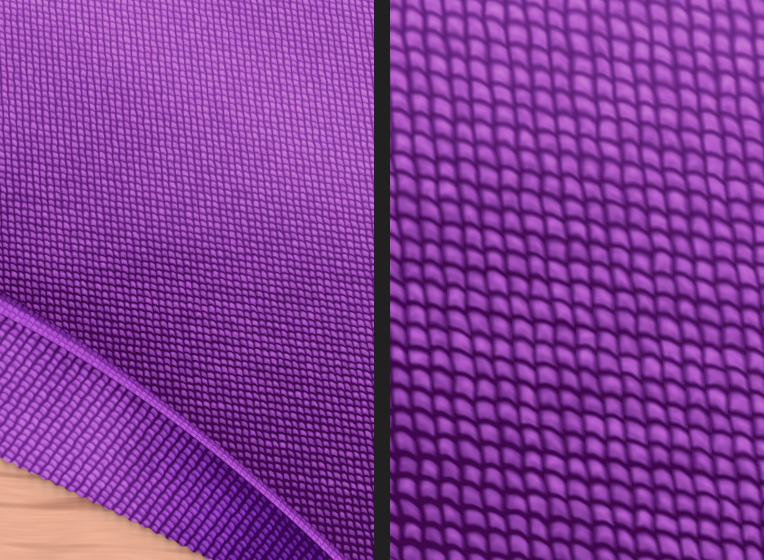
Left, the full canvas; right, a detail of the centre.
Give the GLSL for this texture, as a Shadertoy shader.

```glsl
// Purple woven webbing with a folded-over corner, lying on pale wood.

const float TAU = 6.2831853;
const vec3 PLUM   = vec3(0.25, 0.03, 0.30);
const vec3 GRAPE  = vec3(0.40, 0.14, 0.50);
const vec3 VIOLET = vec3(0.55, 0.25, 0.65);
const vec3 ORCHID = vec3(0.71, 0.36, 0.80);
const vec3 LILAC  = vec3(0.78, 0.50, 0.82);
const vec3 WOOD   = vec3(0.91, 0.68, 0.58);
const vec3 GRAIN  = vec3(0.68, 0.44, 0.37);

float hash(vec2 p) {
    vec3 q = fract(vec3(p.xyx) * 0.1031);
    q += dot(q, q.yzx + 33.33);
    return fract((q.x + q.y) * q.z);
}

float gradientDot(vec2 corner, vec2 offset) {
    float angle = TAU * hash(corner);
    return dot(vec2(cos(angle), sin(angle)), offset);
}

// Gradient noise, roughly -0.7 to 0.7
float noise(vec2 p) {
    vec2 i = floor(p), f = fract(p);
    vec2 u = f * f * f * (f * (f * 6.0 - 15.0) + 10.0);
    vec2 e = vec2(0.0, 1.0);
    return mix(mix(gradientDot(i, f), gradientDot(i + e.yx, f - e.yx), u.x),
               mix(gradientDot(i + e.xy, f - e.xy), gradientDot(i + e.yy, f - e.yy), u.x), u.y);
}

// Thread colour from deep shade (0) to highlight (1)
vec3 threadRamp(float tone) {
    float t = clamp(tone, 0.0, 1.0) * 4.0;
    vec3 c = mix(PLUM, GRAPE, clamp(t, 0.0, 1.0));
    c = mix(c, VIOLET, clamp(t - 1.0, 0.0, 1.0));
    c = mix(c, ORCHID, clamp(t - 2.0, 0.0, 1.0));
    return mix(c, LILAC, clamp(t - 3.0, 0.0, 1.0));
}

// Tone of touching, slightly slanted stitches, one per unit cell.
// depth.x weighs the grooves between columns, depth.y those between rows.
float weaveTone(vec2 q, vec2 depth, float light, float contrast, float blur) {
    q += 0.20 * vec2(noise(q * 0.7), noise(q * 0.7 + 37.0));
    q.y += 0.22 * (fract(q.x) - 0.5) + 0.05 * cos(TAU * q.x);
    vec2 id = floor(q), f = q - id - 0.5;
    vec2 width = 0.20 + blur + 0.12 * vec2(hash(id + 11.0), hash(id + 29.0));
    vec2 groove = depth * (1.0 - smoothstep(vec2(0.0), width, 0.5 - abs(f)));
    float body = (1.0 - groove.x) * (1.0 - groove.y);
    vec2 glint = (f - vec2(0.10 * (hash(id + 53.0) - 0.5), 0.08)) * vec2(2.8, 4.0);
    float sheen = exp(-dot(glint, glint));
    float wear = hash(id) - 0.5;
    float fibre = noise(q * vec2(2.3, 3.1) + 71.0);
    return light + contrast * (body - 1.0 + 0.42 * sheen) + (0.12 * wear + 0.16 * fibre) * body;
}

// Height of a gently bowed edge at x
float bowedEdge(float x, vec3 k) {
    return k.x - x * (k.y + k.z * x);
}

// Flat cloth: rows slope down to the right, columns fan out toward the viewer
vec3 flatCloth(vec2 p, float aboveFold, float px) {
    float far = p.y + 0.14 * p.x;
    float column = (p.x - 0.33 + 0.09 * (p.y - 0.5)) * (75.0 + 11.0 * p.y);
    vec2 q = vec2(column, far * (68.0 + 10.0 * far));
    float lift = smoothstep(0.15, 1.0, p.y + 0.28 * (p.x - 0.33));
    float light = 0.42 + 0.40 * lift + 0.10 * noise(p * vec2(3.0, 5.0));
    light -= 0.15 * exp(-max(aboveFold, 0.0) / 0.08);
    light += 0.12 * noise(vec2(p.x * 5.0, far * 62.0)) * (1.0 - lift);
    vec2 depth = mix(vec2(0.70, 1.0), vec2(1.0, 0.60), smoothstep(0.40, 0.85, p.y));
    return threadRamp(weaveTone(q, depth, light, mix(0.56, 0.40, lift), px * 20.0));
}

// Turned-up underside: bold ribs running away from the rim
vec3 underside(vec2 p, float below, float px) {
    vec2 q = vec2(dot(p, vec2(0.80, -0.60)) * 56.0, -below * 72.0);
    float light = 0.74 - 0.48 * smoothstep(0.12, 0.55, p.x) + 0.18 * noise(p * 7.0);
    light -= 0.24 * exp(-max(below, 0.0) / 0.03);
    vec3 c = threadRamp(weaveTone(q, vec2(1.0, 0.55), light, 0.50, px * 20.0));
    return c * mix(vec3(0.98, 0.93, 1.02), vec3(0.90, 0.72, 1.08), smoothstep(0.2, 0.5, p.x));
}

// Rolled rim: bright stitched lip fading to shade at its top
vec3 foldRim(vec2 p, float across, float px) {
    float light = mix(0.78, 0.40, smoothstep(0.35, 0.95, across));
    light -= 0.24 * smoothstep(0.5, 0.9, across) * (1.0 - smoothstep(0.0, 0.2, p.x));
    vec2 q = vec2(dot(p, vec2(0.80, -0.60)) * 88.0, across * 3.0);
    vec3 c = threadRamp(weaveTone(q, vec2(0.6, 0.8), light, 0.26, px * 20.0));
    return c * vec3(0.98, 0.86, 1.03);
}

vec3 woodTable(vec2 p, float belowHem) {
    float bend = p.y + 0.015 * noise(p * vec2(4.0, 9.0)) + 0.03 * p.x;
    float streak = noise(vec2(p.x * 3.0, bend * 55.0));
    float fine = noise(vec2(p.x * 14.0, bend * 190.0));
    vec3 c = mix(WOOD, GRAIN, 0.55 * smoothstep(0.08, 0.45, streak) + 0.18 * fine);
    return c * (1.0 - 0.30 * exp(-max(belowHem, 0.0) / 0.010));
}

void mainImage(out vec4 fragColor, in vec2 fragCoord) {
    float px = 1.0 / iResolution.y;
    vec2 p = fragCoord * px;
    float rimTop = bowedEdge(p.x, vec3(0.483, 0.60, 0.28));
    float rimBase = bowedEdge(p.x, vec3(0.440, 0.50, 0.40));
    float hem = bowedEdge(p.x, vec3(0.182, 0.46, 0.06)) + 0.002 * cos(TAU * 45.0 * p.x);

    // Layers from the table up to the flat cloth
    vec3 c = woodTable(p, hem - p.y);
    c = mix(c, underside(p, rimBase - p.y, px), smoothstep(-px, px, p.y - hem));
    float across = (p.y - rimBase) / max(rimTop - rimBase, 0.01);
    c = mix(c, foldRim(p, across, px), smoothstep(-px, px, p.y - rimBase));
    c = mix(c, flatCloth(p, p.y - rimTop, px), smoothstep(-px, px, p.y - rimTop));
    fragColor = vec4(c, 1.0);
}
```
